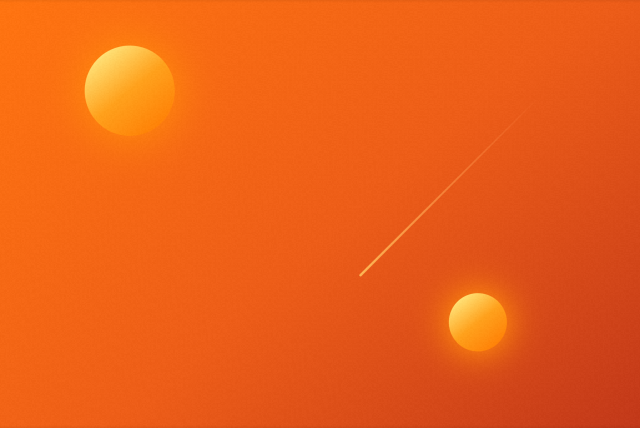
Write a WebGL 2 fragment shader that draws this background.

```glsl
#version 300 es
precision highp float;
// Warm orange diagonal gradient with two glowing discs, a fading streak and fine grain.

uniform vec2 u_resolution;
out vec4 outColor;

const vec3 AMBER = vec3(1.0, 0.455, 0.065);
const vec3 ORANGE = vec3(0.93, 0.365, 0.095);
const vec3 RUST = vec3(0.76, 0.22, 0.10);
const vec3 GLOW = vec3(1.0, 0.53, 0.05);
const vec3 DISC_LIGHT = vec3(1.0, 0.88, 0.46);
const vec3 DISC_MID = vec3(1.0, 0.63, 0.11);
const vec3 DISC_DEEP = vec3(1.0, 0.51, 0.03);
const vec3 STREAK_HEAD = vec3(1.0, 0.76, 0.36);
const vec3 STREAK_TAIL = vec3(1.0, 0.52, 0.28);

float hash(vec2 p) {
    return fract(sin(dot(p, vec2(127.1, 311.7))) * 43758.5453);
}

// Three-stop colour ramp over t in 0..1
vec3 ramp(vec3 a, vec3 b, vec3 c, float t) {
    t = clamp(t, 0.0, 1.0);
    return t < 0.5 ? mix(a, b, t * 2.0) : mix(b, c, t * 2.0 - 1.0);
}

vec3 background(vec2 uv) {
    float down = 1.0 - uv.y;
    float t = 0.52 * uv.x + 0.38 * down + 0.10 * uv.x * down;
    return ramp(AMBER, ORANGE, RUST, t);
}

// Disc lit from the upper left, surrounded by a soft halo
vec3 addDisc(vec3 base, vec2 p, vec2 center, float radius, float haloSize, float haloPower, float aa) {
    vec2 q = p - center;
    float d = length(q) - radius;
    float outside = max(d, 0.0) / haloSize;
    float halo = haloPower * exp(-outside - 0.5 * outside * outside);
    vec3 color = mix(base, GLOW, halo);
    float shade = 0.5 + 0.5 * dot(q / radius, normalize(vec2(0.8, -1.0)));
    vec3 fill = ramp(DISC_LIGHT, DISC_MID, DISC_DEEP, shade);
    return mix(color, fill, smoothstep(aa, -aa, d));
}

// Thin tapered line that fades from its head to its tail
vec3 addStreak(vec3 base, vec2 p, vec2 head, vec2 tail, float halfWidth, float aa) {
    vec2 axis = tail - head;
    float along = clamp(dot(p - head, axis) / dot(axis, axis), 0.0, 1.0);
    float d = length(p - head - axis * along) - halfWidth * mix(1.0, 0.5, along);
    float alpha = smoothstep(aa, -aa, d) * 0.9 * pow(1.0 - along, 0.8);
    return mix(base, mix(STREAK_HEAD, STREAK_TAIL, along), alpha);
}

void main() {
    vec2 uv = gl_FragCoord.xy / u_resolution;
    vec2 p = vec2(uv.x * 1.5, uv.y);
    float aa = 0.7 / u_resolution.y;

    vec3 color = background(uv);
    color = addDisc(color, p, vec2(0.304, 0.788), 0.1055, 0.065, 0.6, aa);
    color = addDisc(color, p, vec2(1.120, 0.247), 0.068, 0.05, 0.6, aa);
    color = addStreak(color, p, vec2(0.845, 0.357), vec2(1.262, 0.772), 0.0028, aa);

    // Fine grain on a grid tied to the canvas height
    color += (hash(floor(p * 342.0)) - 0.5) * 0.016;

    // Faint darkening along the top and bottom rims
    float rim = min(uv.y, 1.0 - uv.y);
    color *= 1.0 - 0.05 * smoothstep(0.008, 0.0, rim);

    outColor = vec4(clamp(color, 0.0, 1.0), 1.0);
}
```
